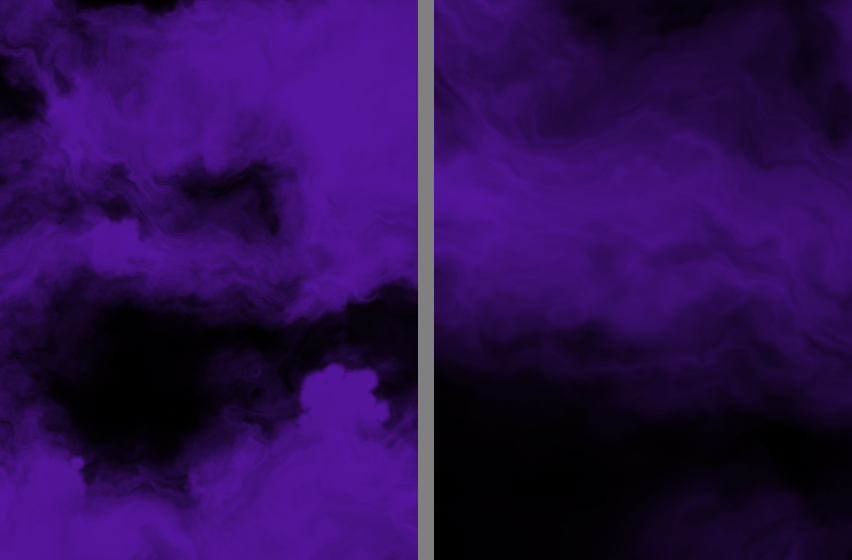
Left: the whole. Right: its middle third, enlarged.
Reproduce this texture procedurally as a Shadertoy shader.

```glsl
const vec3 SMOKE_COLOR = vec3(0.335, 0.082, 0.625);
const float HAZE_LEVEL = 0.56;     // thickness before banks and hollows
const float BANK_WARP = 0.13;      // bending of the large forms
const float WISP_SCALE = 6.5;
const float WISP_STRENGTH = 0.42;
const float THREAD_STRENGTH = 0.20;
const float PUFF_LEVEL = 0.87;
const float PUFF_EDGE = 0.012;
const int OCTAVES = 6;
const int LOBES = 15;
const float GOLDEN_ANGLE = 2.39996;

vec2 hash22(vec2 p) {
    vec3 h = fract(vec3(p.xyx) * vec3(0.1031, 0.1030, 0.0973));
    h += dot(h, h.yzx + 33.33);
    return fract((h.xx + h.yz) * h.zy);
}

float cornerSlope(vec2 cell, vec2 offset, vec2 f) {
    return dot(hash22(cell + offset) * 2.0 - 1.0, f - offset);
}

float gradientNoise(vec2 p) {
    vec2 cell = floor(p), f = p - cell;
    vec2 u = f * f * f * (f * (f * 6.0 - 15.0) + 10.0);
    float low = mix(cornerSlope(cell, vec2(0, 0), f), cornerSlope(cell, vec2(1, 0), f), u.x);
    float high = mix(cornerSlope(cell, vec2(0, 1), f), cornerSlope(cell, vec2(1, 1), f), u.x);
    return mix(low, high, u.y);
}

float fbm(vec2 p) {
    const mat2 turn = mat2(1.6, 1.2, -1.2, 1.6);
    float sum = 0.0, gain = 1.0;
    p += 40.0;
    for (int i = 0; i < OCTAVES; i++) {
        sum += gain * gradientNoise(p);
        p = turn * p + 17.3;
        gain *= 0.5;
    }
    return sum;
}

// Pull the thickness toward a level inside a soft ellipse
float blend(float thickness, vec2 p, vec2 center, vec2 radius, float level) {
    vec2 q = (p - center) / radius;
    float d = dot(q, q);
    return mix(thickness, level, exp(-d * sqrt(d)));
}

// Large banks of smoke and the hollows between them
float smokeBanks(vec2 p) {
    float t = HAZE_LEVEL;
    t = blend(t, p, vec2(0.40, 0.84), vec2(0.46, 0.14), 0.84);
    t = blend(t, p, vec2(0.64, 0.81), vec2(0.22, 0.24), 0.90);
    t = blend(t, p, vec2(0.10, 0.94), vec2(0.20, 0.07), 0.42);
    t = blend(t, p, vec2(0.00, 0.85), vec2(0.06, 0.06), 0.12);
    t = blend(t, p, vec2(0.29, 1.01), vec2(0.14, 0.04), 0.06);
    t = blend(t, p, vec2(0.41, 0.65), vec2(0.16, 0.09), 0.32);
    t = blend(t, p, vec2(0.15, 0.54), vec2(0.20, 0.06), 0.74);
    t = blend(t, p, vec2(0.38, 0.37), vec2(0.56, 0.11), 0.27);
    t = blend(t, p, vec2(0.59, 0.51), vec2(0.15, 0.10), 0.78);
    t = blend(t, p, vec2(0.70, 0.37), vec2(0.10, 0.08), 0.14);
    t = blend(t, p, vec2(0.27, 0.25), vec2(0.18, 0.13), 0.02);
    t = blend(t, p, vec2(0.62, 0.10), vec2(0.28, 0.19), 0.84);
    t = blend(t, p, vec2(0.12, 0.03), vec2(0.32, 0.14), 0.84);
    return t;
}

// Billowing head: a core ringed by hashed lobes, fading out below
float puff(vec2 p, vec2 center, float radius) {
    vec2 q = p - center;
    float edge = length(q) - radius * 0.78;
    for (int i = 0; i < LOBES; i++) {
        vec2 h = hash22(center * 91.0 + float(i) * 3.7);
        float angle = float(i) * GOLDEN_ANGLE;
        vec2 lobe = vec2(cos(angle), sin(angle)) * radius * mix(0.60, 0.85, h.x);
        edge = min(edge, length(q - lobe) - radius * mix(0.15, 0.34, h.y));
    }
    float body = 1.0 - smoothstep(-PUFF_EDGE, 0.3 * PUFF_EDGE, edge);
    return body * smoothstep(-0.95, 0.1, q.y / radius);
}

void mainImage(out vec4 fragColor, in vec2 fragCoord) {
    vec2 p = fragCoord / iResolution.y;
    vec2 swirl = vec2(fbm(p * 3.5), fbm(p * 3.5 + 11.0));
    float thickness = smokeBanks(p + BANK_WARP * swirl);

    // Torn wisps and fine threads, strongest where the smoke is thin
    vec2 flow = p * WISP_SCALE * vec2(0.85, 1.1) + 1.4 * swirl;
    float wisps = fbm(flow + 5.0);
    float threads = 0.5 - 2.2 * abs(fbm(flow * 1.5 + 1.2 * swirl.yx + 23.0));
    float thin = clamp(4.0 * thickness * (1.0 - thickness), 0.0, 1.0);
    thickness += mix(0.12, 1.0, thin) * WISP_STRENGTH * wisps;
    thickness += thin * thin * THREAD_STRENGTH * threads;

    // Dense heads rising out of the banks
    vec2 curl = p + 0.010 * vec2(fbm(p * 22.0), fbm(p * 22.0 + 7.0));
    float heads = puff(curl, vec2(0.212, 0.565), 0.055);
    heads = max(heads, puff(curl, vec2(0.612, 0.265), 0.082));
    heads = max(heads, puff(curl, vec2(0.105, 0.130), 0.062));
    float headLevel = PUFF_LEVEL + 0.08 * wisps;
    thickness = mix(thickness, max(thickness, headLevel), heads);

    float glow = smoothstep(0.0, 1.0, thickness);
    fragColor = vec4(SMOKE_COLOR * glow, 1.0);
}
```
